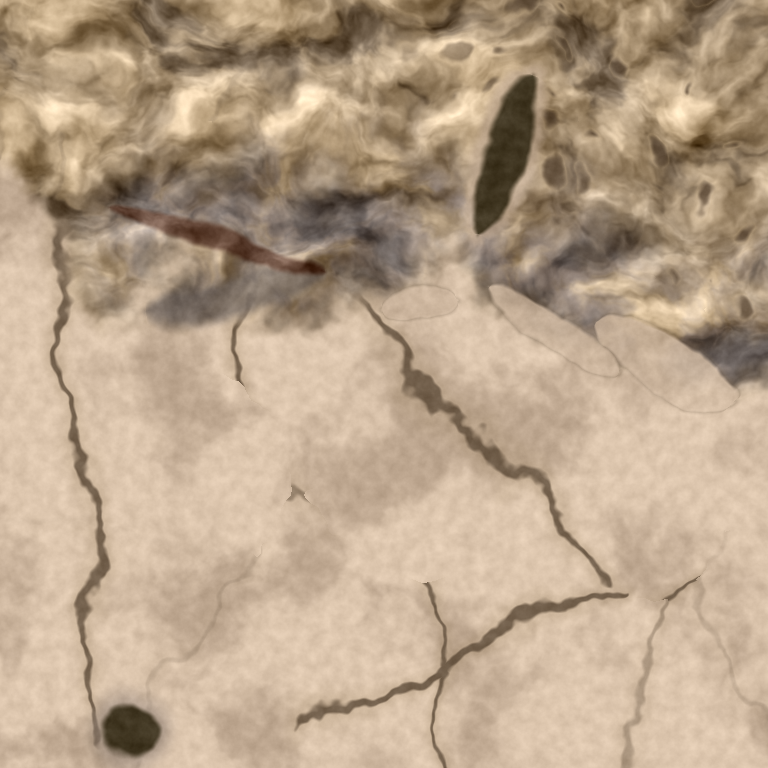
A WebGL 1 fragment shader for this texture:

```glsl
precision highp float;
// Weathered limestone: pale cracked plates below a rough, pitted ochre crust with a grey seam.
uniform vec2 u_resolution;

#define PLATE_SCALE 3.0
#define CRACK_WIDTH 0.0032
#define SOFTNESS 0.003
#define WARP 0.06
#define MOTTLE_SCALE 6.0
#define GRAIN 0.07
#define RELIEF 0.55
#define PIT_SCALE 19.0
#define SEAM_WIDTH 0.085

const vec3 PALE = vec3(0.87, 0.78, 0.685);
const vec3 SAND = vec3(0.74, 0.65, 0.56);
const vec3 OCHRE = vec3(0.64, 0.55, 0.43);
const vec3 STRAW = vec3(0.78, 0.68, 0.54);
const vec3 UMBER = vec3(0.48, 0.41, 0.33);
const vec3 GREY = vec3(0.55, 0.49, 0.45);
const vec3 SLATE = vec3(0.38, 0.345, 0.33);
const vec3 DARK = vec3(0.34, 0.27, 0.20);
const vec3 HOLLOW = vec3(0.23, 0.19, 0.11);
const vec3 RUST = vec3(0.35, 0.23, 0.17);

float hash(vec2 p) {
  return fract(sin(dot(p, vec2(127.1, 311.7))) * 43758.55);
}

vec2 hash2(vec2 p) {
  return vec2(hash(p), hash(p + 41.3));
}

float corner(vec2 cell, vec2 offset) {
  float angle = 6.2832 * hash(cell);
  return dot(vec2(cos(angle), sin(angle)), offset);
}

float gradientNoise(vec2 p) {
  vec2 i = floor(p), f = fract(p), e = vec2(1.0, 0.0);
  vec2 u = f * f * f * (f * (f * 6.0 - 15.0) + 10.0);
  float low = mix(corner(i, f), corner(i + e, f - e), u.x);
  float high = mix(corner(i + e.yx, f - e.yx), corner(i + 1.0, f - 1.0), u.x);
  return 1.6 * mix(low, high, u.y);
}

float fbm(vec2 p) {
  float sum = 0.0, amp = 0.55;
  for (int i = 0; i < 5; i++) {
    sum += amp * gradientNoise(p);
    p = mat2(1.6, 1.2, -1.2, 1.6) * p + 7.3;
    amp *= 0.52;
  }
  return sum;
}

// Crack profile: x is the dark line, y the stain around it
vec2 crackAt(float d, float width) {
  return vec2(1.0 - smoothstep(0.3 * width, width + SOFTNESS, d),
              1.0 - smoothstep(0.0, 0.028, d));
}

// Voronoi borders, each with its own strength
vec2 plateCracks(vec2 p) {
  vec2 cell = floor(p), f = fract(p), nearCell = vec2(0.0), nearRay = vec2(0.0);
  float nearest = 9.0;
  for (int j = -1; j <= 1; j++) for (int i = -1; i <= 1; i++) {
    vec2 g = vec2(float(i), float(j));
    vec2 ray = g + hash2(cell + g) - f;
    if (dot(ray, ray) < nearest) { nearest = dot(ray, ray); nearRay = ray; nearCell = g; }
  }
  vec2 crack = vec2(0.0);
  for (int j = -2; j <= 2; j++) for (int i = -2; i <= 2; i++) {
    vec2 g = nearCell + vec2(float(i), float(j));
    vec2 ray = g + hash2(cell + g) - f, gap = ray - nearRay;
    if (dot(gap, gap) > 0.0001) {
      float d = dot(0.5 * (nearRay + ray), normalize(gap)) / PLATE_SCALE;
      float strength = smoothstep(0.3, 0.95, hash(2.0 * cell + g + nearCell + 3.7));
      crack = max(crack, strength * crackAt(d, CRACK_WIDTH));
    }
  }
  return crack;
}

// Signed distance to a sliver from a to b, pointed at both ends
float sliver(vec2 p, vec2 a, vec2 b, float radius) {
  vec2 ab = b - a;
  float t = clamp(dot(p - a, ab) / dot(ab, ab), 0.0, 1.0);
  return length(p - a - ab * t) - radius * sqrt(4.0 * t * (1.0 - t));
}

float cover(float d, float blur) { return 1.0 - smoothstep(-blur, blur, d); }

// Scattered round pits: x is the hole, y its pale rim
vec2 pits(vec2 p) {
  vec2 cell = floor(p), f = fract(p);
  float radius = 0.28 * hash(cell + 9.1);
  float d = length(f - 0.35 - 0.3 * hash2(cell)) - radius;
  float present = step(0.55, hash(cell + 5.7));
  return present * vec2(cover(d, 0.09), cover(abs(d - 0.1), 0.1));
}

void main() {
  vec2 p = gl_FragCoord.xy / u_resolution.y;
  vec2 q = p + WARP * vec2(fbm(p * 5.0), fbm(p * 5.0 + 31.0));
  vec2 r = p + 0.4 * (q - p);

  // Plates and their cracks
  float mottle = fbm(q * MOTTLE_SCALE + 3.0);
  vec3 plate = mix(PALE, SAND, smoothstep(-0.1, 0.42, mottle));
  vec2 crack = plateCracks(q * PLATE_SCALE + 4.0);
  crack = max(crack, crackAt(sliver(q, vec2(0.07, 0.82), vec2(0.15, 0.03), 0.001), CRACK_WIDTH));
  crack = max(crack, crackAt(sliver(q, vec2(0.42, 0.62), vec2(0.78, 0.24), 0.001), CRACK_WIDTH));
  crack = max(crack, crackAt(sliver(q, vec2(0.40, 0.04), vec2(0.80, 0.23), 0.003), CRACK_WIDTH));

  // Rough crust with sidelit relief
  float edge = 0.62 - 0.13 * smoothstep(0.45, 0.95, p.x) + 0.16 * (1.0 - smoothstep(0.0, 0.13, p.x));
  float height = p.y - edge + 0.12 * fbm(p * 6.0 + 17.0);
  float crust = smoothstep(-0.025, 0.035, height);
  vec2 s = q * vec2(7.0, 9.0);
  float tone = fbm(s);
  float relief = tone - fbm(s + vec2(-0.12, 0.16));
  vec3 rough = mix(OCHRE, STRAW, smoothstep(-0.05, 0.35, tone));
  rough = mix(rough, UMBER, smoothstep(0.08, 0.45, -tone)) + RELIEF * relief;

  // Grey seam along the lower rim of the crust
  float blotch = fbm(q * 9.0 + 53.0);
  float seam = exp(-pow((height - 0.09) / SEAM_WIDTH, 2.0)) * smoothstep(0.06, 0.2, p.x);
  vec3 seamColor = mix(GREY, SLATE, smoothstep(-0.05, 0.3, blotch)) + 0.4 * relief;
  rough = mix(rough, seamColor, seam * smoothstep(-0.3, 0.12, blotch + 0.15 * p.x));

  vec2 pit = pits(q * PIT_SCALE) * smoothstep(0.4, 0.75, p.x) * smoothstep(0.1, 0.2, height);
  rough = mix(mix(rough, STRAW, 0.45 * pit.y), DARK, 0.8 * pit.x);

  vec3 color = mix(plate, rough, crust);
  color = mix(color, OCHRE, 0.3 * crack.y * (1.0 - crust));
  color = mix(color, mix(DARK, UMBER, 0.35), 0.85 * crack.x * (1.0 - 0.8 * crust));

  // Pale flakes lying in the seam
  float flake = min(sliver(r, vec2(0.64, 0.63), vec2(0.81, 0.51), 0.022),
                    sliver(r, vec2(0.78, 0.58), vec2(0.95, 0.47), 0.034));
  flake = min(flake, sliver(r, vec2(0.49, 0.59), vec2(0.60, 0.615), 0.02));
  color = mix(color, UMBER, 0.5 * cover(abs(flake - 0.003), 0.005));
  color = mix(color, mix(PALE, SAND, 0.5 + mottle), 0.85 * cover(flake, SOFTNESS));

  // Deep gashes and one hollow
  float gash = sliver(r, vec2(0.62, 0.69), vec2(0.69, 0.89), 0.024);
  float split = sliver(r, vec2(0.14, 0.73), vec2(0.42, 0.64), 0.015);
  float hollow = length(r - vec2(0.175, 0.045)) - 0.032;
  color = mix(color, SAND, 0.7 * cover(gash - 0.013, 0.008));
  color = mix(color, SLATE, 0.7 * cover(sliver(r, vec2(0.19, 0.59), vec2(0.42, 0.64), 0.026), 0.01));
  color = mix(color, RUST + 0.5 * relief, 0.9 * cover(split, 0.005));
  color = mix(color, GREY, 0.6 * cover(hollow - 0.015, 0.02));
  color = mix(color, HOLLOW + 0.08 * tone, cover(min(gash, hollow), 0.005));

  color += GRAIN * fbm(p * 55.0);
  gl_FragColor = vec4(clamp(color, 0.0, 1.0), 1.0);
}
```
